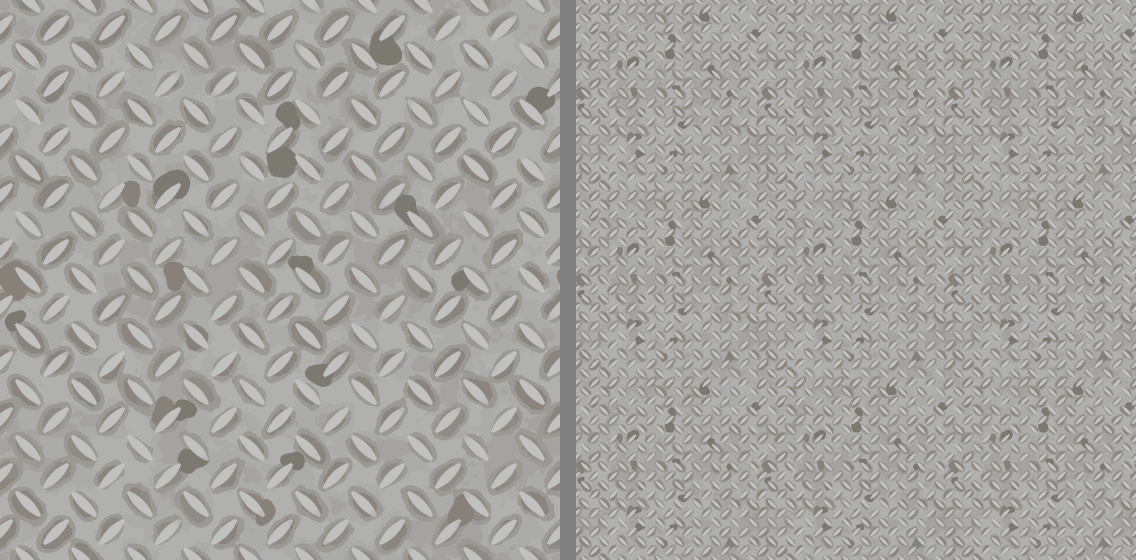
Left: one tile. Right: repeated 3 by 3.
A three.js fragment shader for this texture:

```glsl
// Worn steel tread plate: 10 x 10 cells, each with one rising and one falling
// lens-shaped stud. Ragged grime surrounds the studs, flat dark stains lie
// under some of them, and wrapping noise mottles the sheet in stepped greys.
varying vec2 vUv;

const float CELLS = 10.0;
const int STAINS = 22;
const vec3 STEEL = vec3(0.670, 0.670, 0.665);
const vec3 STEEL_LIGHT = vec3(0.690, 0.690, 0.688);
const vec3 STEEL_DULL = vec3(0.645, 0.640, 0.630);
const vec3 GRIME = vec3(0.605, 0.600, 0.580);
const vec3 GRIME_OLIVE = vec3(0.560, 0.550, 0.525);
const vec3 GRIME_BROWN = vec3(0.545, 0.520, 0.495);
const vec3 STAIN_OLIVE = vec3(0.485, 0.475, 0.445);
const vec3 STAIN_BROWN = vec3(0.530, 0.505, 0.480);
const vec3 STUD = vec3(0.755, 0.755, 0.750);
const vec3 STUD_WORN = vec3(0.705, 0.705, 0.695);

float hash(vec2 p) {
  vec3 a = fract(vec3(p.xyx) * 0.1031);
  a += dot(a, a.yzx + 33.33);
  return fract((a.x + a.y) * a.z);
}

// Value noise that wraps after a whole number of lattice steps
float noise(vec2 p, float period) {
  vec2 i = floor(p);
  vec2 f = fract(p);
  f = f * f * (3.0 - 2.0 * f);
  vec2 a = mod(i, period);
  vec2 b = mod(i + 1.0, period);
  return mix(mix(hash(a), hash(vec2(b.x, a.y)), f.x),
             mix(hash(vec2(a.x, b.y)), hash(b), f.x), f.y);
}

float fbm(vec2 p, float period) {
  float sum = 0.0;
  float weight = 0.5;
  for (int i = 0; i < 4; i++) {
    sum += weight * noise(p, period);
    p *= 2.0;
    period *= 2.0;
    weight *= 0.5;
  }
  return sum / 0.9375;
}

// Coverage of the region where d is below zero
float fill(float d, float soft) {
  return 1.0 - smoothstep(-soft, soft, d);
}

// Lens with blunt ends, lying along x
float lens(vec2 p) {
  float halfWidth = 0.087 * (1.0 - p.x * p.x / 0.130);
  return max(abs(p.y) - halfWidth, abs(p.x) - 0.308);
}

// Nearest stud of one lattice: x = lens distance, y = grime radius, z = wear
vec3 studField(vec2 q, vec2 shift, float slope, float ragged) {
  vec2 id = floor(q - shift + 0.5);
  vec2 p = q - shift - id;
  vec2 axis = normalize(vec2(1.0, slope));
  vec2 local = vec2(dot(p, axis), dot(p, vec2(-axis.y, axis.x)));
  vec2 seed = mod(id, CELLS) + shift * 37.0;
  float strength = hash(seed + 3.7);
  vec2 drift = vec2(hash(seed + 11.3), hash(seed + 23.9)) - 0.5;
  vec2 g = (local - drift * vec2(0.08, 0.13)) / vec2(0.37, 0.215);
  float grime = length(g) + (ragged - 0.5) * 0.65 + (strength - 0.5) * 0.38;
  float wornEnd = smoothstep(0.12, 0.30, local.x * sign(drift.x));
  return vec3(lens(local), grime, wornEnd * step(0.65, hash(seed + 41.1)));
}

// Irregular round stain, measured across the wrapped edges
float stainDistance(vec2 q, vec2 centre, float seed) {
  vec2 p = mod(q - centre + 0.5 * CELLS, CELLS) - 0.5 * CELLS;
  float angle = atan(p.y, p.x);
  float lobes = 0.16 * sin(2.0 * angle + seed * 6.3)
              + 0.10 * sin(3.0 * angle + seed * 17.0);
  float radius = mix(0.18, 0.29, fract(seed * 7.3));
  return length(p) - radius * (1.0 + lobes);
}

void main() {
  vec2 q = vUv * CELLS;
  float mottle = fbm(q * 2.0, CELLS * 2.0);
  float ragged = fbm(q * 4.0 + 7.0, CELLS * 4.0);
  float broad = noise(q + 3.0, CELLS);

  // Sheet in stepped greys
  float tone = mix(mottle, broad, 0.25);
  vec3 colour = mix(STEEL, STEEL_LIGHT, smoothstep(0.55, 0.57, tone));
  colour = mix(colour, STEEL_DULL, fill(tone - 0.40, 0.012));

  // Two interleaved stud lattices
  vec3 rising = studField(q, vec2(0.0, 0.5), 1.0, ragged);
  vec3 falling = studField(q, vec2(0.5, 0.0), -1.0, ragged);
  vec3 stud = rising.x < falling.x ? rising : falling;
  float grime = min(rising.y, falling.y);

  // Grime in two steps
  vec3 deepGrime = mix(GRIME_OLIVE, GRIME_BROWN, smoothstep(0.48, 0.54, broad));
  colour = mix(colour, GRIME, fill(grime - 1.0, 0.04));
  colour = mix(colour, deepGrime, fill(grime - 0.69, 0.04));

  // Scattered stains
  for (int i = 0; i < STAINS; i++) {
    float n = float(i);
    vec2 centre = CELLS * vec2(hash(vec2(n, 5.3)), hash(vec2(n, 19.7)));
    float seed = hash(vec2(n, 31.1));
    float d = stainDistance(q, centre, seed) + (mottle - 0.5) * 0.16;
    vec3 stain = mix(STAIN_OLIVE, STAIN_BROWN, step(0.68, seed));
    colour = mix(colour, stain, fill(d, 0.014));
  }

  // Raised studs, some with a rubbed end
  vec3 metal = mix(STUD, STUD_WORN, stud.z * smoothstep(0.40, 0.50, ragged));
  colour = mix(colour, metal, fill(stud.x, 0.012));
  gl_FragColor = vec4(colour, 1.0);
}
```
